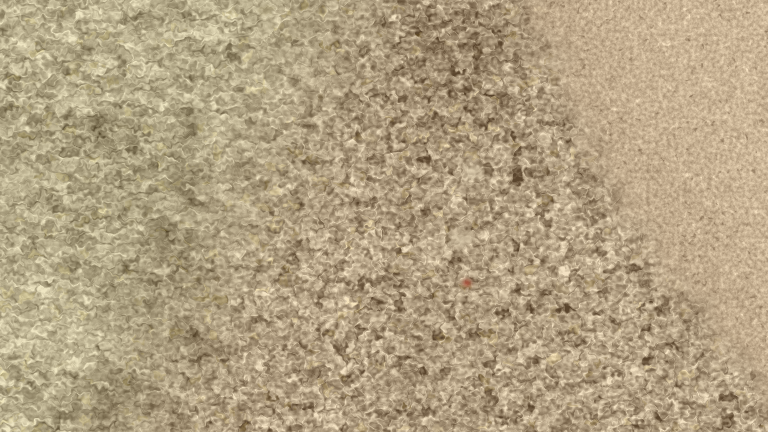
This texture is drawn by a WebGL 1 fragment shader. Its source:

```glsl
precision highp float;
// Clear rippling water over pebbles, meeting a dry sandy shore on the right.
uniform vec2 u_resolution;

const vec3 DARK = vec3(0.45, 0.38, 0.28);
const vec3 LIGHT = vec3(0.86, 0.80, 0.68);
const vec3 DEEP_TINT = vec3(-0.014, 0.008, -0.006);
const vec3 SHALLOW_TINT = vec3(0.006, -0.005, -0.005);
const vec3 SAND_TINT = vec3(0.020, -0.004, -0.008);
const vec3 GOLD_TINT = vec3(0.020, 0.014, -0.030);
const vec3 RED_STONE = vec3(0.62, 0.25, 0.17);
const float PEBBLE_SCALE = 50.0;
const float RIPPLE_SCALE = 15.0;
const float GRAIN_SCALE = 105.0;
const float SHORE_SOFTNESS = 0.075;
const float WATER_CONTRAST = 1.38;
const float MID_TONE = 0.60;

vec2 hash2(vec2 p) {
  vec3 q = fract(vec3(p.xyx) * vec3(0.1031, 0.1030, 0.0973));
  q += dot(q, q.yzx + 33.33);
  return fract((q.xx + q.yz) * q.zy);
}

float cornerSlope(vec2 cell, vec2 offset) {
  float angle = 6.2832 * hash2(cell).x;
  return dot(vec2(cos(angle), sin(angle)), offset);
}

float gradientNoise(vec2 p) {
  vec2 i = floor(p), f = fract(p);
  vec2 u = f * f * f * (f * (f * 6.0 - 15.0) + 10.0);
  vec2 e = vec2(1.0, 0.0);
  float low = mix(cornerSlope(i, f), cornerSlope(i + e, f - e), u.x);
  float high = mix(cornerSlope(i + e.yx, f - e.yx), cornerSlope(i + 1.0, f - 1.0), u.x);
  return 1.4 * mix(low, high, u.y);
}

float fbm(vec2 p) {
  float sum = 0.0, gain = 0.6;
  for (int k = 0; k < 3; k++) {
    sum += gain * gradientNoise(p);
    p = mat2(1.6, 1.2, -1.2, 1.6) * p + 17.3;
    gain *= 0.55;
  }
  return sum;
}

// x: nearest distance, y: gap to the next stone, zw: random values of the stone
vec4 stones(vec2 p) {
  vec2 base = floor(p), id = vec2(0.0);
  float nearest = 8.0, second = 8.0;
  for (int y = -1; y <= 1; y++) {
    for (int x = -1; x <= 1; x++) {
      vec2 cell = base + vec2(float(x), float(y));
      float d = length(cell + 0.1 + 0.8 * hash2(cell) - p);
      if (d < nearest) {
        second = nearest;
        nearest = d;
        id = cell;
      } else {
        second = min(second, d);
      }
    }
  }
  return vec4(nearest, second - nearest, hash2(id + 71.0));
}

float ridge(float n, float sharpness) {
  return pow(max(1.0 - abs(n) * 1.5, 0.0), sharpness);
}

float blob(vec2 p, vec2 center, vec2 radius) {
  vec2 d = (p - center) / radius;
  return exp(-dot(d, d));
}

// Broad light and shade lying on the bed
float bedShade(vec2 p) {
  vec2 q = p + 0.04 * vec2(gradientNoise(p * 18.0), gradientNoise(p * 18.0 + 40.0));
  float s = 0.14 * blob(q, vec2(0.08, 0.22), vec2(0.18, 0.20));
  s += 0.09 * blob(q, vec2(0.60, 0.82), vec2(0.14, 0.20));
  s += 0.07 * blob(q, vec2(0.15, 0.90), vec2(0.25, 0.15));
  s -= 0.26 * blob(q, vec2(0.24, 0.69), vec2(0.06, 0.035));
  s -= 0.28 * blob(q, vec2(0.43, 0.58), vec2(0.05, 0.03));
  s -= 0.32 * blob(q, vec2(0.25, 0.07), vec2(0.08, 0.06));
  s -= 0.24 * blob(q, vec2(0.37, 0.42), vec2(0.07, 0.08));
  s -= 0.22 * blob(q, vec2(0.46, 0.20), vec2(0.06, 0.05));
  s -= 0.21 * blob(q, vec2(1.06, 0.88), vec2(0.20, 0.22));
  s -= 0.14 * blob(q, vec2(0.95, 0.17), vec2(0.10, 0.09));
  return s;
}

void main() {
  vec2 p = gl_FragCoord.xy / u_resolution.y;
  float drop = 1.0 - p.y;
  float wobble = 0.06 * fbm(p * 12.0);
  float shoreX = 1.225 + 0.30 * drop + 0.33 * drop * drop + wobble;
  float sand = smoothstep(-SHORE_SOFTNESS, SHORE_SOFTNESS, p.x - shoreX);
  float deep = 1.0 - smoothstep(-0.30, 0.30, p.x - 0.32 - 0.48 * p.y + wobble);

  // Refraction bends everything seen through the water
  vec2 bend = vec2(gradientNoise(p * 31.0), gradientNoise(p * 31.0 + 50.0));
  vec2 fineBend = vec2(gradientNoise(p * 85.0), gradientNoise(p * 85.0 + 90.0));
  vec2 bent = p + vec2(0.016, 0.010) * bend + vec2(0.012, 0.009) * fineBend;

  // Ragged pebbles, bright flecks, dark pockets and fine speckle
  vec4 stone = stones(bent * PEBBLE_SCALE * vec2(0.9, 1.1));
  float body = smoothstep(0.0, 0.4, stone.y);
  float speckle = gradientNoise(p * vec2(84.0, 108.0) + 31.0);
  float pebbles = 0.545 + 0.38 * (stone.z - 0.5) * body;
  pebbles += 0.40 * fbm(bent * 44.0) + 0.26 * speckle;
  pebbles += 0.22 * ridge(gradientNoise(bent * vec2(34.0, 44.0) + 8.0), 4.0);
  pebbles -= 0.30 * smoothstep(0.18, 0.55, gradientNoise(bent * 33.0 + 77.0));

  // Flattened ripples, caustic lines and short horizontal streaks
  vec2 flow = bent * vec2(1.0, 1.7) * RIPPLE_SCALE;
  float ripples = 0.57 + 0.34 * fbm(flow) + 0.34 * fbm(flow * 2.7 + 5.0);
  ripples += 0.24 * ridge(gradientNoise(flow * 1.4 + 23.0), 4.0);
  ripples += 0.28 * gradientNoise(bent * vec2(46.0, 104.0) + 61.0) + 0.10 * speckle;
  ripples -= 0.24 * smoothstep(0.2, 0.6, gradientNoise(flow * 1.3 + 88.0));

  // Coarse sand, paler toward the upper right, with scattered grit
  float grains = 0.69 + 0.10 * smoothstep(0.0, 0.35, p.x - shoreX);
  grains += 0.46 * fbm(p * GRAIN_SCALE) + 0.14 * fbm(p * 24.0);
  vec4 grit = stones(p * 62.0 + 0.5 * fineBend + 11.0);
  float gritShape = 1.0 - smoothstep(0.08, 0.36, grit.x);
  grains += gritShape * (0.22 * step(0.85, grit.w) - 0.32 * step(0.84, grit.z));

  float water = mix(pebbles, ripples, 0.85 * deep) + 0.12 * fbm(p * 8.0 + 3.0);
  water = MID_TONE + WATER_CONTRAST * (water - MID_TONE) + bedShade(p);
  float tone = mix(water, grains, sand);
  vec3 tint = mix(mix(SHALLOW_TINT, DEEP_TINT, deep), SAND_TINT, sand);
  vec3 color = mix(DARK, LIGHT, clamp(tone, -0.25, 1.22)) + tint;

  // A few golden stones, two pale ones and a red chip
  color += GOLD_TINT * smoothstep(0.90, 0.96, stone.w) * body * (1.0 - sand);
  float pale = blob(bent, vec2(1.10, 0.60), vec2(0.032, 0.024));
  pale += blob(bent, vec2(1.065, 0.445), vec2(0.025, 0.022));
  color = mix(color, LIGHT, 0.6 * min(pale, 1.0));
  color = mix(color, RED_STONE, 0.8 * blob(p, vec2(1.081, 0.345), vec2(0.010, 0.009)));
  gl_FragColor = vec4(color, 1.0);
}
```
